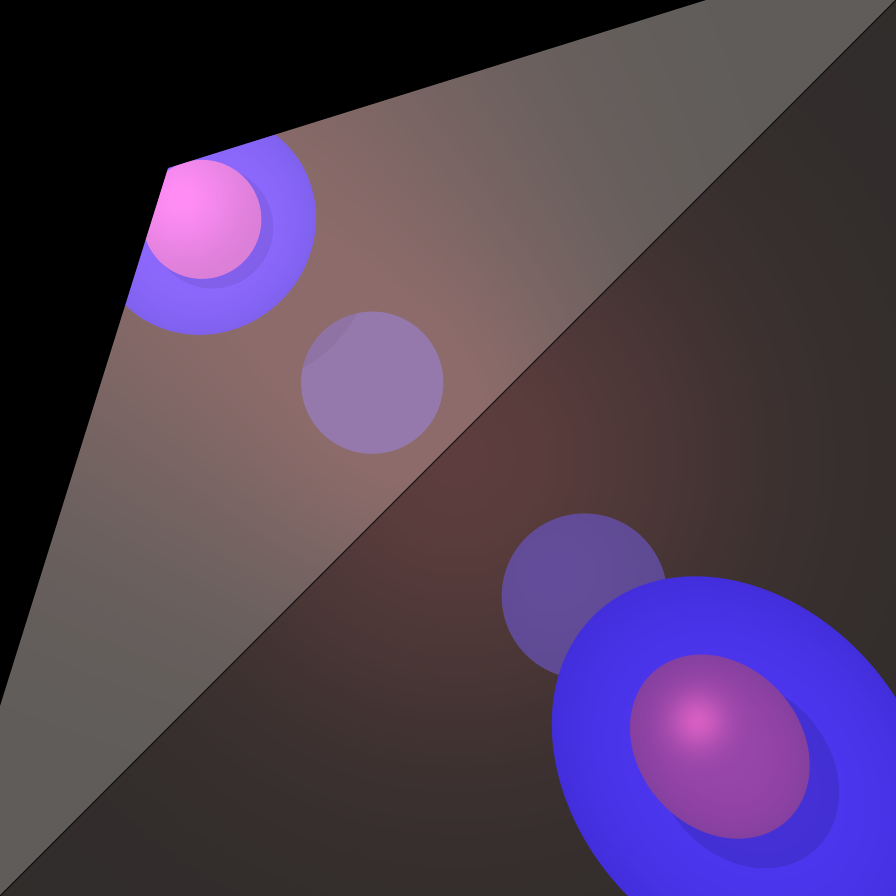
Write a Shadertoy shader that draws this background.

```glsl
// A pale folded panel meets its dark reflection along the diagonal, each half
// holding a glossy violet disc with a pink core and one translucent disc.
// Ellipse distances and half-planes give the shapes; soft glows tint the panels.

const float TILT_UP = 0.785;
const float TILT_DOWN = -0.845;

// Approximate signed distance to an ellipse rotated by angle.
float ellipse(vec2 p, vec2 center, vec2 radii, float angle) {
    float c = cos(angle), s = sin(angle);
    vec2 d = p - center;
    vec2 q = vec2(c * d.x + s * d.y, c * d.y - s * d.x);
    return (length(q / radii) - 1.0) * min(radii.x, radii.y);
}

// Signed distance to the line a-b, positive on its left side.
float lineSide(vec2 p, vec2 a, vec2 b) {
    vec2 dir = normalize(b - a);
    return dir.x * (p.y - a.y) - dir.y * (p.x - a.x);
}

// Antialiased coverage of the inside of a distance field.
float fill(float dist, float pixel) {
    return 1.0 - smoothstep(-0.6 * pixel, 0.6 * pixel, dist);
}

// Soft round falloff, one at its center.
float glow(vec2 p, vec2 center, float radius) {
    vec2 d = (p - center) / radius;
    return exp(-dot(d, d));
}

// Blend from a center colour to a rim colour across an ellipse.
vec3 shade(vec3 inner, vec3 rim, float dist, float radius) {
    float k = clamp(1.0 + dist / radius, 0.0, 1.0);
    return mix(inner, rim, k * k * k);
}

// Pale panel: two warm glows on grey, then its discs.
vec3 palePanel(vec2 p, float pixel) {
    float warmth = 0.95 * glow(p, vec2(0.24, 0.76), 0.34)
                 + 0.75 * glow(p, vec2(0.50, 0.50), 0.22);
    vec3 col = mix(vec3(0.37, 0.36, 0.35), vec3(0.55, 0.42, 0.415), min(warmth, 1.0));

    // Translucent disc, with a soft shade crossing its upper left.
    float veil = ellipse(p, vec2(0.4154, 0.5729), vec2(0.0794), 0.0);
    float veilShade = fill(ellipse(p, vec2(0.264, 0.723), vec2(0.153), 0.0), pixel);
    vec3 veilColor = vec3(0.585, 0.475, 0.675) * (1.0 - 0.05 * veilShade);
    col = mix(col, veilColor, fill(veil, pixel));

    // Violet disc, core shadow and pink core.
    float disc = ellipse(p, vec2(0.229, 0.75), vec2(0.127, 0.1204), TILT_UP);
    float shadow = ellipse(p, vec2(0.237, 0.746), vec2(0.068), 0.0);
    float core = ellipse(p, vec2(0.2253, 0.7552), vec2(0.0664), 0.0);
    vec3 violet = shade(vec3(0.56, 0.41, 1.0), vec3(0.50, 0.38, 0.93), disc, 0.1204);
    violet *= 1.0 - 0.07 * fill(shadow, pixel);
    vec3 pink = mix(vec3(0.84, 0.49, 0.83), vec3(1.0, 0.55, 0.96),
                    glow(p, vec2(0.202, 0.779), 0.065));
    col = mix(col, violet, fill(disc, pixel));
    return mix(col, pink, fill(core, pixel));
}

// Dark panel: a dim red glow, then larger and deeper discs.
vec3 darkPanel(vec2 p, float pixel) {
    float warmth = glow(p, vec2(0.51, 0.49), 0.31);
    vec3 col = mix(vec3(0.19, 0.175, 0.17), vec3(0.365, 0.24, 0.24), warmth);

    // Translucent disc.
    float veil = ellipse(p, vec2(0.6523, 0.3346), vec2(0.0924), 0.0);
    vec3 veilColor = mix(vec3(0.34, 0.27, 0.54), vec3(0.39, 0.30, 0.60),
                         glow(p, vec2(0.62, 0.36), 0.16));
    col = mix(col, veilColor, fill(veil, pixel));

    // Violet disc, core shadow and pink core with a highlight.
    float disc = ellipse(p, vec2(0.8294, 0.1367), vec2(0.2427, 0.1875), TILT_DOWN);
    float shadow = ellipse(p, vec2(0.8333, 0.1367), vec2(0.1145, 0.0935), TILT_DOWN);
    float core = ellipse(p, vec2(0.8034, 0.1667), vec2(0.1115, 0.0905), TILT_DOWN);
    vec3 violet = shade(vec3(0.30, 0.215, 0.94), vec3(0.26, 0.18, 0.86), disc, 0.1875);
    violet *= 1.0 - 0.11 * fill(shadow, pixel);
    vec3 pink = shade(vec3(0.59, 0.27, 0.66), vec3(0.52, 0.25, 0.62), core, 0.0905);
    pink += vec3(0.25, 0.10, 0.10) * glow(p, vec2(0.7786, 0.1953), 0.032);
    col = mix(col, violet, fill(disc, pixel));
    return mix(col, pink, fill(core, pixel));
}

void mainImage(out vec4 fragColor, in vec2 fragCoord) {
    vec2 p = fragCoord / iResolution.xy;
    float pixel = 1.0 / min(iResolution.x, iResolution.y);

    // The pale panel lies above the diagonal fold.
    float fold = lineSide(p, vec2(0.0), vec2(1.0));
    vec3 col = mix(palePanel(p, pixel), darkPanel(p, pixel), fill(fold, pixel));

    // Thin dark seam along the fold.
    col *= 1.0 - 0.75 * fill(abs(fold) - 0.0007, pixel);

    // Black outside the two panel edges that meet at the corner.
    vec2 corner = vec2(0.1875, 0.8125);
    float topEdge = lineSide(p, corner, vec2(0.788, 1.0));
    float leftEdge = lineSide(p, vec2(0.0, 0.212), corner);
    col *= fill(max(topEdge, leftEdge), pixel);

    fragColor = vec4(col, 1.0);
}
```
